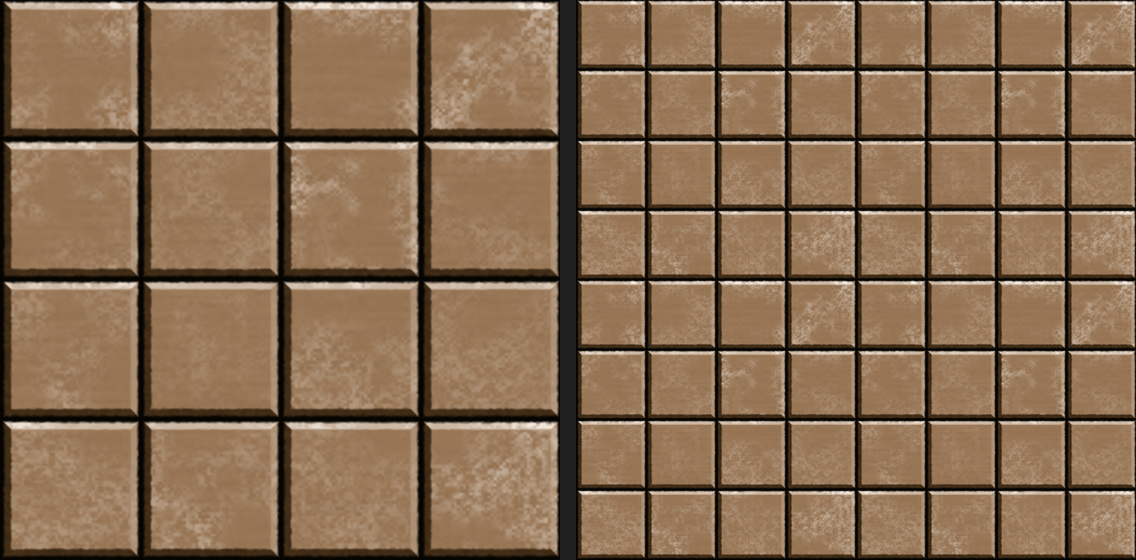
Left, the tile; right, the same tile 2 across and 2 down.
Write a three.js fragment shader that draws this texture.

```glsl
varying vec2 vUv;

const float TILES = 4.0;
const vec2 GROUT_SHIFT = vec2(0.007, 0.006);
// widths in tile units
const float GROUT_HALF = 0.019;
const float BEVEL = 0.054;
const float SOFT = 0.012;
const float EDGE_WOBBLE = 0.010;
const float TOP_LIGHT = 0.54;
const float SIDE_LIGHT = 0.22;
const float WEAR_STRENGTH = 0.85;
const float STREAK_STRENGTH = 0.05;

const vec3 GROUT_COLOR = vec3(0.025, 0.018, 0.008);
const vec3 FACE_COLOR = vec3(0.585, 0.448, 0.318);
const vec3 WORN_COLOR = vec3(0.80, 0.73, 0.66);
const vec3 SHADOW_COLOR = vec3(0.25, 0.17, 0.085);
const vec3 LIGHT_COLOR = vec3(0.95, 0.91, 0.87);

float hash(vec2 p) {
  return fract(sin(dot(p, vec2(127.1, 311.7))) * 43758.55);
}

float noise(vec2 p) {
  vec2 i = floor(p);
  vec2 f = fract(p);
  f = f * f * (3.0 - 2.0 * f);
  return mix(mix(hash(i), hash(i + vec2(1.0, 0.0)), f.x),
             mix(hash(i + vec2(0.0, 1.0)), hash(i + 1.0), f.x), f.y);
}

void main() {
  // tile index wraps, so every noise seeded by it wraps too
  vec2 p = vUv * TILES - GROUT_SHIFT;
  vec2 id = mod(floor(p), TILES);
  vec2 q = fract(p);
  vec2 seed = id * 17.3 + 5.7;

  // worn patches broken up by fine speckle
  float speckle = 0.5 * noise(q * 23.0 + seed) + 0.5 * noise(q * 46.0 + seed.yx);
  float patches = 0.65 * noise(q * 2.6 + seed) + 0.35 * noise(q * 7.0 + seed.yx);
  float amount = mix(0.3, 1.0, hash(id + 3.0));
  float wear = smoothstep(0.28, 0.8, patches) * amount * smoothstep(0.15, 0.9, speckle);
  wear += 0.10 * speckle;

  // face with faint horizontal streaks
  float streak = noise(vec2(q.x * 2.0, q.y * 32.0) + seed) - 0.5;
  vec3 color = FACE_COLOR * (1.0 + STREAK_STRENGTH * streak);
  color = mix(color, WORN_COLOR, min(wear * WEAR_STRENGTH, 1.0));

  // distances from the tile sides
  vec2 low = q - GROUT_HALF;
  vec2 high = 1.0 - q - GROUT_HALF;
  float darkSide = min(low.x, low.y);
  float litSide = min(high.x, high.y);
  float rim = min(darkSide, litSide) + EDGE_WOBBLE * (speckle - 0.5);

  // mitred bevel: lit at top and right, shaded at left and bottom
  float bevel = 1.0 - smoothstep(BEVEL - SOFT, BEVEL + SOFT, rim);
  float shade = smoothstep(-SOFT, SOFT, litSide - darkSide);
  float top = smoothstep(-SOFT, SOFT, high.x - high.y);
  float light = mix(SIDE_LIGHT, TOP_LIGHT + 0.8 * wear, top);
  vec3 lit = mix(color, LIGHT_COLOR, min(light, 1.0));
  vec3 shaded = SHADOW_COLOR * (0.85 + 0.3 * speckle);
  color = mix(color, mix(lit, shaded, shade), bevel);

  // grout
  color = mix(GROUT_COLOR, color, smoothstep(-0.010, 0.018, rim));
  gl_FragColor = vec4(color, 1.0);
}
```
